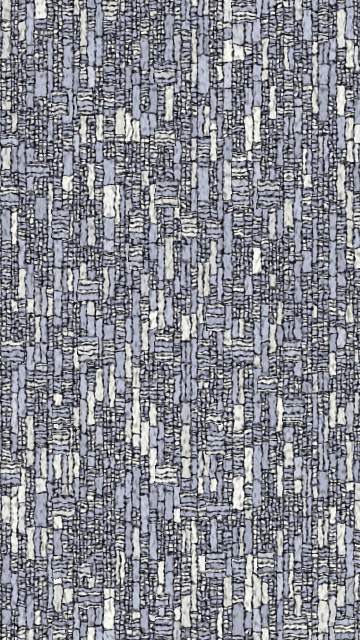
Reproduce this texture procedurally as a WebGL 1 fragment shader.

```glsl
precision highp float;
// Rough woven wall covering: pale raised grains over a near-black ground.
// Uneven columns are cut into blocks of bars, ladders or pebbles; each grain
// is a rounded box whose edge and paint are roughened by gradient noise.
uniform vec2 u_resolution;

const float COLUMNS = 42.0;       // columns across the canvas
const float BLOCK_HEIGHT = 3.0;   // mean block height, in column widths
const float SOFTNESS = 0.13;      // half width of a grain edge
const vec3 CREAM = vec3(0.95, 0.95, 0.925);
const vec3 LILAC = vec3(0.74, 0.76, 0.83);
const vec3 INK = vec3(0.06, 0.06, 0.09);
const vec3 SLATE = vec3(0.34, 0.345, 0.39);

float hash(vec2 p) {
  vec3 a = fract(p.xyx * 0.1031);
  a += dot(a, a.yzx + 33.33);
  return fract((a.x + a.y) * a.z);
}

float cornerSlope(vec2 corner, vec2 offset) {
  float angle = 6.2832 * hash(corner);
  return dot(vec2(cos(angle), sin(angle)), offset);
}

// Gradient noise, roughly -0.7 to 0.7
float gradientNoise(vec2 p) {
  vec2 i = floor(p);
  vec2 f = p - i;
  vec2 u = f * f * f * (f * (f * 6.0 - 15.0) + 10.0);
  vec2 e = vec2(1.0, 0.0);
  float low = mix(cornerSlope(i, f), cornerSlope(i + e, f - e), u.x);
  float high = mix(cornerSlope(i + e.yx, f - e.yx),
                   cornerSlope(i + e.xx, f - e.xx), u.x);
  return mix(low, high, u.y);
}

// Uneven 1D cells: returns id, offset from the cell start, cell length
vec3 unevenCell(float x, float seed, float jitter) {
  float id = floor(x);
  if (x < id + jitter * hash(vec2(id, seed))) id -= 1.0;
  float start = id + jitter * hash(vec2(id, seed));
  float end = id + 1.0 + jitter * hash(vec2(id + 1.0, seed));
  return vec3(id, x - start, end - start);
}

float boxDistance(vec2 offset, vec2 size, float inset, float radius) {
  vec2 e = abs(offset - 0.5 * size) - 0.5 * size + inset + radius;
  return length(max(e, 0.0)) + min(max(e.x, e.y), 0.0) - radius;
}

// Splits a column into parts and rows: returns grain distance and random id
vec2 grain(vec3 column, float y, float seed, float parts, float rowHeight) {
  float width = column.z / parts;
  float part = floor(column.y / width);
  float key = seed + part * 3.0;
  vec3 row = unevenCell(y / rowHeight, key, 0.6);
  vec2 offset = vec2(column.y - part * width, row.y * rowHeight);
  float d = boxDistance(offset, vec2(width, row.z * rowHeight), 0.08, 0.1);
  return vec2(d, hash(vec2(row.x, key)));
}

// Columns of bars, ladders and pebbles
vec2 columnGrain(vec2 p) {
  vec3 column = unevenCell(p.x, 5.0, 0.6);
  float columnSeed = column.x * 7.0 + 3.0;
  vec3 block = unevenCell(p.y / BLOCK_HEIGHT, columnSeed, 0.8);
  float seed = columnSeed + block.x * 31.0;
  float kind = hash(vec2(seed, 17.0));
  float parts = 1.0;
  float rowHeight = 200.0;
  if (kind > 0.64) {
    parts = max(1.0, floor(column.z / 0.52 + 0.5));
    rowHeight = 0.55;
  } else if (kind > 0.45) {
    rowHeight = 0.46;
  } else if (column.z > 1.15 && kind > 0.2) {
    parts = 2.0;
  }
  vec2 g = grain(column, p.y, seed, parts, rowHeight);
  vec2 size = vec2(column.z, block.z * BLOCK_HEIGHT);
  float blockEdge = boxDistance(vec2(column.y, block.y * BLOCK_HEIGHT), size, 0.08, 0.15);
  return vec2(max(g.x, blockEdge), g.y);
}

// Scattered wide ladders laid over the columns
vec2 addLadderPatch(vec2 p, vec2 g) {
  vec2 pitch = vec2(3.0, 3.6);
  vec2 cell = floor(p / pitch);
  if (hash(cell + 71.0) > 0.13) return g;
  vec2 size = vec2(1.7 + 1.2 * hash(cell + 11.0), 1.6 + 1.9 * hash(cell + 23.0));
  vec2 offset = p - cell * pitch;
  float edge = boxDistance(offset, size, 0.03, 0.1);
  if (edge > 0.0) return vec2(max(g.x, 0.1 - edge), g.y);
  float seed = cell.x * 13.0 + cell.y * 37.0;
  vec2 ladder = grain(vec3(cell.x, offset.x, size.x), p.y, seed, 1.0, 0.55);
  return vec2(max(ladder.x, edge + 0.06), ladder.y);
}

void main() {
  vec2 p = gl_FragCoord.xy / u_resolution.x * COLUMNS;

  // Ragged outlines
  vec2 wobble = vec2(gradientNoise(p * vec2(1.3, 0.8)), gradientNoise(p * 1.2 + 40.0));
  vec2 q = p + wobble * vec2(0.26, 0.3);
  vec2 g = addLadderPatch(q, columnGrain(q));
  float d = g.x + 0.17 * gradientNoise(p * 2.6 + 9.0);
  float cover = 1.0 - smoothstep(-SOFTNESS, SOFTNESS, d);

  // Brushed paint over a mottled ground
  float smudge = smoothstep(0.05, 0.55, gradientNoise(p * vec2(2.3, 1.3) + 80.0));
  float streak = gradientNoise(p * vec2(3.2, 1.6) + 25.0);
  vec3 paint = mix(LILAC, CREAM, smoothstep(0.35, 0.6, g.y));
  paint *= 0.9 + 0.12 * fract(g.y * 9.0) + 0.13 * streak - 0.28 * smudge;
  vec3 ground = mix(INK, SLATE, smoothstep(-0.3, 0.5, gradientNoise(p * 2.1 + 60.0)));
  gl_FragColor = vec4(mix(ground, paint, cover), 1.0);
}
```
